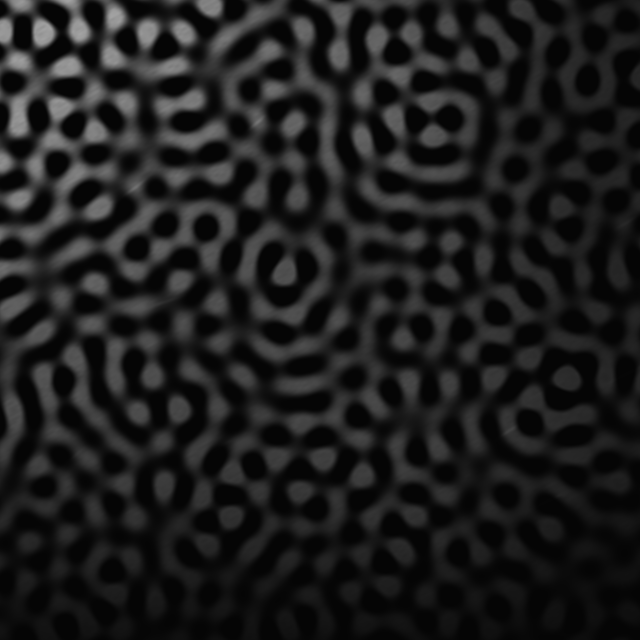
This pattern is drawn by a three.js fragment shader. Its source:

```glsl
// Soft grey speckle of dots, rings and worm-like ridges under uneven light.
varying vec2 vUv;

const float PI = 3.14159265;
const int   WAVES = 64;           // plane waves summed into the field
const float WAVELENGTH = 0.0555;  // spacing of the ridges
const float BANDWIDTH = 0.2;      // relative spread of the wave numbers
const float TONE_LOW = -1.1;      // field level that turns black
const float TONE_HIGH = 1.75;     // field level that turns fully lit
const float BLACK_LEVEL = 0.02;
const float BASE_LIGHT = 0.235;
const float RIGHT_FADE = 0.58;
const float CORNER_LIGHT = 0.34;
const vec2  CORNER_POS = vec2(0.06, 0.96);
const float TOP_LIGHT = 0.11;
const vec2  TOP_POS = vec2(0.62, 0.88);
const float GRAIN = 0.1;
const float SCRATCH_CELLS = 7.0;
const float SCRATCH_SHARE = 0.16; // share of cells that hold a scratch
const float SCRATCH_GAIN = 0.28;

float hash(vec2 p) {
  vec3 q = fract(vec3(p.xyx) * 0.1031);
  q += dot(q, q.yzx + 33.33);
  return fract((q.x + q.y) * q.z);
}

float valueNoise(vec2 p) {
  vec2 cell = floor(p);
  vec2 f = fract(p);
  f = f * f * (3.0 - 2.0 * f);
  float low = mix(hash(cell), hash(cell + vec2(1.0, 0.0)), f.x);
  float high = mix(hash(cell + vec2(0.0, 1.0)), hash(cell + vec2(1.0)), f.x);
  return mix(low, high, f.y);
}

vec2 direction(float angle) {
  return vec2(cos(angle), sin(angle));
}

// Band-limited random field with zero mean and unit variance.
float waveField(vec2 p) {
  float sum = 0.0;
  for (int i = 0; i < WAVES; i++) {
    float id = float(i);
    float angle = PI * (id + hash(vec2(id, 3.7))) / float(WAVES);
    float stretch = 1.0 + BANDWIDTH * (hash(vec2(id, 11.3)) - 0.5);
    float phase = 2.0 * PI * hash(vec2(id, 27.1));
    sum += cos(dot(p, direction(angle)) * 2.0 * PI * stretch / WAVELENGTH + phase);
  }
  return sum * sqrt(2.0 / float(WAVES));
}

float glow(vec2 p, vec2 center, float radius) {
  vec2 d = (p - center) / radius;
  return exp(-dot(d, d));
}

// Illumination: bright upper left, fading to the right and the bottom.
float lighting(vec2 p) {
  float base = BASE_LIGHT * smoothstep(-0.1, 0.4, p.y);
  base *= 1.0 - RIGHT_FADE * smoothstep(0.55, 1.0, p.x);
  float corner = CORNER_LIGHT * glow(p, CORNER_POS, 0.36);
  float top = TOP_LIGHT * glow(p, TOP_POS, 0.16);
  float patches = 0.88 + 0.24 * valueNoise(p * 6.0 + 4.0);
  return (base + corner + top) * patches + 0.02;
}

// Sparse short scratches, all rising to the right.
float scratches(vec2 p) {
  vec2 home = floor(p * SCRATCH_CELLS);
  float sum = 0.0;
  for (int y = -1; y <= 1; y++) {
    for (int x = -1; x <= 1; x++) {
      vec2 cell = home + vec2(float(x), float(y));
      vec2 jitter = vec2(hash(cell + 51.0), hash(cell + 83.0));
      vec2 d = p - (cell + jitter) / SCRATCH_CELLS;
      vec2 along = direction(mix(0.3, 0.8, hash(cell + 17.0)));
      float halfLength = mix(0.006, 0.03, hash(cell + 29.0));
      float u = dot(d, along) / halfLength;
      float v = dot(d, vec2(-along.y, along.x)) / 0.003;
      sum += step(hash(cell + 7.0), SCRATCH_SHARE) * exp(-u * u - v * v);
    }
  }
  return sum;
}

// Fine grain drawn out slightly along the scratch direction.
float grain(vec2 p) {
  vec2 along = direction(0.5);
  vec2 q = vec2(dot(p, along), dot(p, vec2(-along.y, along.x)));
  return valueNoise(q * vec2(110.0, 240.0) + 300.0) - 0.5;
}

void main() {
  float ridge = smoothstep(TONE_LOW, TONE_HIGH, waveField(vUv));
  float light = lighting(vUv);
  float surface = 1.0 + GRAIN * grain(vUv);
  float marks = SCRATCH_GAIN * scratches(vUv) * (0.1 + ridge);
  float grey = BLACK_LEVEL + light * (ridge * surface + marks);
  gl_FragColor = vec4(vec3(grey), 1.0);
}
```
